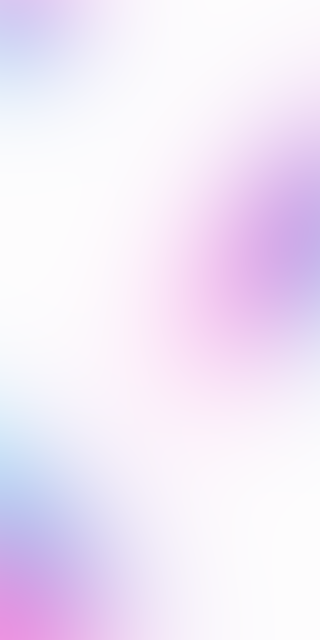
Write a Shadertoy shader that draws this background.

```glsl
// Soft pastel backdrop: near-white paper with blurred glows at the top left,
// right and bottom left. Each glow is a sheared Gaussian that absorbs part of
// the white, so overlapping cyan and pink stains blend into lilac.

const vec3 PAPER = vec3(0.992, 0.990, 0.993);

// Light removed from the paper at full strength
const vec3 CYAN_STAIN = vec3(0.24, 0.01, 0.0);
const vec3 PINK_STAIN = vec3(0.03, 0.41, 0.11);
const vec3 BLUE_STAIN = vec3(0.20, 0.0, 0.0);
const vec3 ORCHID_STAIN = vec3(0.02, 0.32, 0.08);
const vec3 SKY_STAIN = vec3(0.175, 0.0, 0.0);
const vec3 LILAC_STAIN = vec3(0.0, 0.21, 0.045);

// Gaussian falloff; shear.x slides x along y, shear.y slides y along x
float glow(vec2 p, vec2 center, vec2 spread, vec2 shear) {
    vec2 offset = p - center;
    offset = (offset - shear * offset.yx) / spread;
    return exp(-0.5 * dot(offset, offset));
}

vec3 bottomLeftStain(vec2 p) {
    return CYAN_STAIN * glow(p, vec2(0.0, 0.43), vec2(0.27, 0.22), vec2(0.0, -0.5))
         + PINK_STAIN * glow(p, vec2(0.0, 0.02), vec2(0.28, 0.335), vec2(0.0));
}

vec3 rightStain(vec2 p) {
    return BLUE_STAIN * glow(p, vec2(1.05, 1.23), vec2(0.21, 0.25), vec2(0.0))
         + ORCHID_STAIN * glow(p, vec2(0.9, 1.25), vec2(0.23, 0.295), vec2(0.35, 0.0));
}

vec3 topLeftStain(vec2 p) {
    return SKY_STAIN * glow(p, vec2(0.0, 1.9), vec2(0.2, 0.17), vec2(0.0))
         + LILAC_STAIN * glow(p, vec2(0.05, 2.03), vec2(0.2), vec2(0.0));
}

void mainImage(out vec4 fragColor, in vec2 fragCoord) {
    // Canvas spans 1 unit across and 2 units up
    vec2 p = fragCoord / iResolution.xy * vec2(1.0, 2.0);

    vec3 color = PAPER - bottomLeftStain(p) - rightStain(p) - topLeftStain(p);
    fragColor = vec4(clamp(color, 0.0, 1.0), 1.0);
}
```
